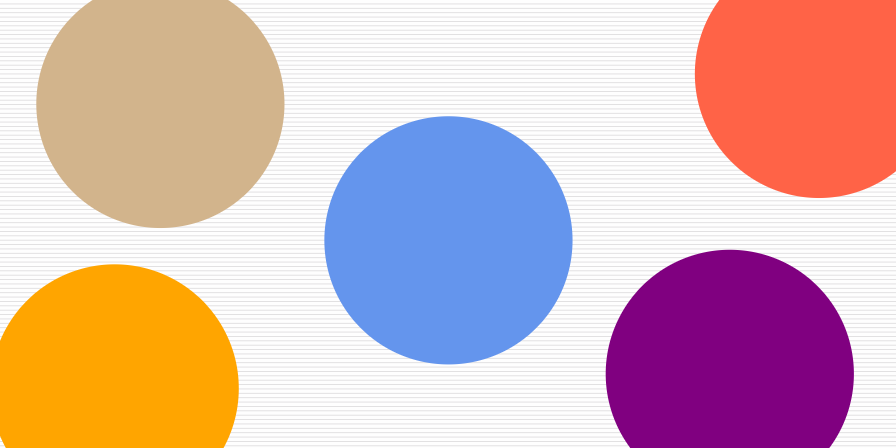
A WebGL 2 fragment shader for this background:

```glsl
#version 300 es
precision highp float;
// Five flat coloured discs over white paper ruled with fine grey lines.

#define DISC_RADIUS 0.277
#define LINE_COUNT 102.4
#define LINE_WIDTH 0.2
#define PAPER vec3(0.998, 0.996, 0.998)
#define LINE_COLOR vec3(0.87, 0.865, 0.87)

uniform vec2 u_resolution;
out vec4 fragColor;

const int DISCS = 5;

// Disc centres in canvas heights, measured from the middle of the bottom edge
const vec2 CENTERS[DISCS] = vec2[](
    vec2(-0.642, 0.768),
    vec2( 0.828, 0.835),
    vec2( 0.001, 0.4635),
    vec2(-0.744, 0.133),
    vec2( 0.629, 0.1655));

const vec3 COLORS[DISCS] = vec3[](
    vec3(0.824, 0.706, 0.549),   // tan
    vec3(1.000, 0.388, 0.278),   // tomato
    vec3(0.392, 0.584, 0.929),   // cornflower
    vec3(1.000, 0.647, 0.000),   // orange
    vec3(0.502, 0.000, 0.502));  // purple

// Integral of a unit-period pulse that is on for the last part of each period
float pulseIntegral(float x) {
    return floor(x) * LINE_WIDTH + max(fract(x) - 1.0 + LINE_WIDTH, 0.0);
}

// Share of one pixel covered by the ruled lines, counted from the top
float lineCoverage(float depth, float pixel) {
    float center = depth * LINE_COUNT;
    float extent = pixel * LINE_COUNT;
    return (pulseIntegral(center + 0.5 * extent)
          - pulseIntegral(center - 0.5 * extent)) / extent;
}

float discCoverage(vec2 p, vec2 center, float pixel) {
    float dist = length(p - center) - DISC_RADIUS;
    return clamp(0.5 - dist / pixel, 0.0, 1.0);
}

void main() {
    float pixel = 1.0 / u_resolution.y;
    vec2 p = (gl_FragCoord.xy - vec2(0.5 * u_resolution.x, 0.0)) * pixel;

    // Ruled paper
    vec3 color = mix(PAPER, LINE_COLOR, lineCoverage(1.0 - p.y, pixel));

    // Discs
    for (int i = 0; i < DISCS; i++) {
        color = mix(color, COLORS[i], discCoverage(p, CENTERS[i], pixel));
    }

    fragColor = vec4(color, 1.0);
}
```
